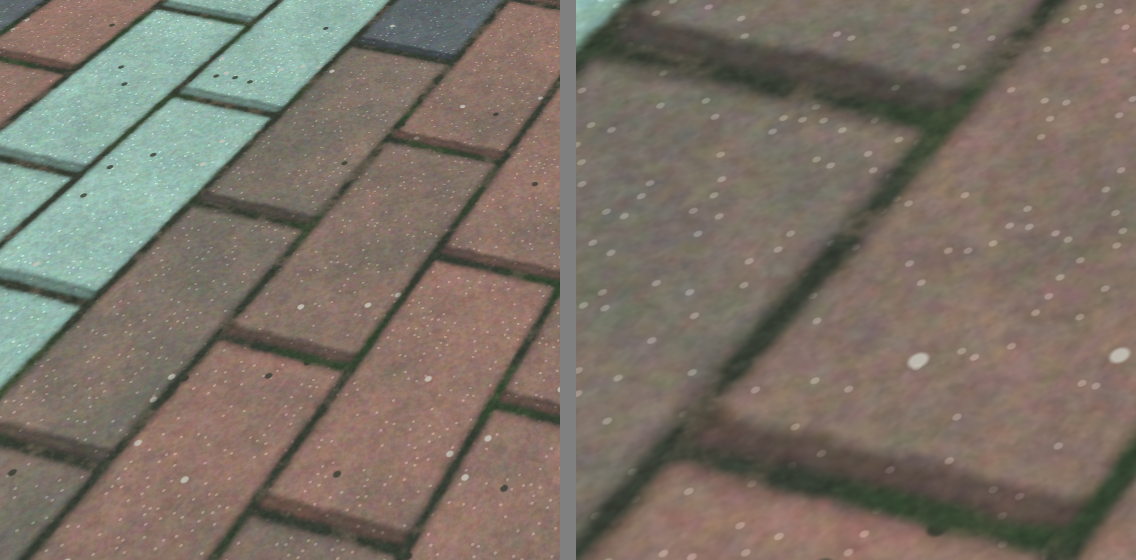
Left: the whole. Right: its middle third, enlarged.
This texture is drawn by a three.js fragment shader. Its source:

```glsl
// Running-bond brick paving in perspective, with a band of pale teal bricks.
#define JOINT 0.030       // half width of a joint, in brick widths
#define ROUND 0.035       // corner radius of a brick
#define SOFT 0.022        // edge softness
#define FACE 0.115        // depth of the shaded front edge
#define WOBBLE 0.026      // raggedness of the edges
#define GRAIN 0.17        // strength of the fine speckle
#define OLIVE vec3(0.455, 0.440, 0.400)
#define RUST vec3(0.575, 0.455, 0.410)
#define TEAL vec3(0.585, 0.725, 0.680)
#define SLATE vec3(0.370, 0.405, 0.415)
#define GAP vec3(0.215, 0.240, 0.200)
#define SAND vec3(0.360, 0.335, 0.285)

varying vec2 vUv;

float hash(vec2 p) {
  return fract(sin(dot(p, vec2(127.1, 311.7))) * 43758.5453);
}

float noise(vec2 p) {
  vec2 i = floor(p), f = fract(p);
  f = f * f * (3.0 - 2.0 * f);
  return mix(mix(hash(i), hash(i + vec2(1.0, 0.0)), f.x),
             mix(hash(i + vec2(0.0, 1.0)), hash(i + 1.0), f.x), f.y);
}

float fbm(vec2 p) {
  float sum = 0.0, amp = 0.5;
  for (int i = 0; i < 4; i++) {
    sum += amp * noise(p);
    p = p * 2.03 + 17.3;
    amp *= 0.5;
  }
  return sum / 0.9375;
}

// Canvas to ground: x counts brick widths across, y brick lengths along.
vec2 ground(vec2 uv) {
  float depth = 2.5346 - uv.y - 0.0352 * uv.x;
  return vec2(7.45 * (uv.x - uv.y + 0.2969),
              4.61 * (uv.y + 0.225 * uv.x - 0.7174)) / depth;
}

float roundBox(vec2 p, vec2 halfSize, float r) {
  vec2 q = abs(p) - halfSize + r;
  return length(max(q, 0.0)) + min(max(q.x, q.y), 0.0) - r;
}

// Sparse round marks, one at most per grid cell.
float marks(vec2 p, float chance, float radius) {
  vec2 cell = floor(p);
  vec2 centre = 0.3 + 0.4 * vec2(hash(cell + 3.1), hash(cell + 8.7));
  float dist = length(fract(p) - centre);
  return step(hash(cell + 21.4), chance) * (1.0 - smoothstep(radius * 0.5, radius, dist));
}

vec3 brickColour(vec2 id, vec2 surf) {
  float rnd = hash(id + 4.7);
  float patchy = fbm(surf * 2.2 + id * 5.0);
  float warm = 0.5 * min(abs(id.x), 1.0) + 0.35 * rnd + 1.1 * (patchy - 0.5);
  vec3 col = mix(OLIVE, RUST, clamp(warm, 0.0, 1.0));
  if (id.x == -1.0 || id.x == -2.0) col = TEAL * (0.97 + 0.06 * rnd);
  else if (mod(id.x, 4.0) == 0.0 && id.y > 0.5 + 0.25 * id.x) col = SLATE;
  return col * (0.93 + 0.14 * patchy);
}

void main() {
  // Each odd column is shifted by half a brick
  vec2 g = ground(vUv);
  vec2 surf = g * vec2(1.0, 2.0);
  float column = floor(g.x);
  float along = g.y + 0.5 * mod(column, 2.0);
  vec2 id = vec2(column, floor(along));
  vec2 p = vec2(fract(g.x) - 0.5, 2.0 * fract(along) - 1.0);

  // Brick outline with ragged edges
  float ragged = (fbm(surf * 13.0) - 0.5) * WOBBLE;
  float d = roundBox(p, vec2(0.5, 1.0) - JOINT, ROUND) + ragged;
  float inside = 1.0 - smoothstep(-SOFT, SOFT, d);

  // Surface: mottling, speckle and a slight colour shift
  vec3 col = brickColour(id, surf);
  float fine = noise(surf * 42.0) * 0.6 + noise(surf * 85.0 + 9.0) * 0.4;
  col *= 1.0 + GRAIN * (fine - 0.5) + 0.10 * (fbm(surf * 11.0) - 0.5);
  vec3 tint = vec3(noise(surf * 26.0), noise(surf * 26.0 + 40.0), noise(surf * 26.0 + 80.0));
  col += 0.045 * (tint - 0.5);
  col += 0.13 * marks(surf * 19.0, 0.22, 0.24);
  col = mix(col, vec3(0.78, 0.77, 0.73), 0.85 * marks(surf * 7.0 + 2.0, 0.025, 0.20));
  col = mix(col, GAP, 0.8 * marks(surf * 6.0 + 5.5, 0.025, 0.18));

  // Shaded front edge, darkest at its upper crease, and worn long sides
  float front = p.y + 1.0 + ragged * 1.5;
  float face = 1.0 - smoothstep(FACE - 0.035, FACE + 0.025, front);
  float crease = 1.0 - smoothstep(0.0, 0.045, abs(front - FACE + 0.015));
  col *= 1.0 - 0.25 * face - 0.10 * crease;
  col *= 1.0 - 0.16 * smoothstep(-0.06, 0.0, d);

  // Joint: dark gap with patches of sand and moss
  float fill = fbm(surf * 9.0 + 31.0);
  vec3 joint = mix(GAP, SAND, smoothstep(0.45, 0.75, fill));
  float moss = smoothstep(0.58, 0.75, noise(surf * 2.3 + 12.0));
  joint = mix(joint, vec3(0.20, 0.29, 0.18), 0.6 * moss);
  joint *= 0.85 + 0.3 * fine;

  gl_FragColor = vec4(mix(joint, col, inside), 1.0);
}
```
